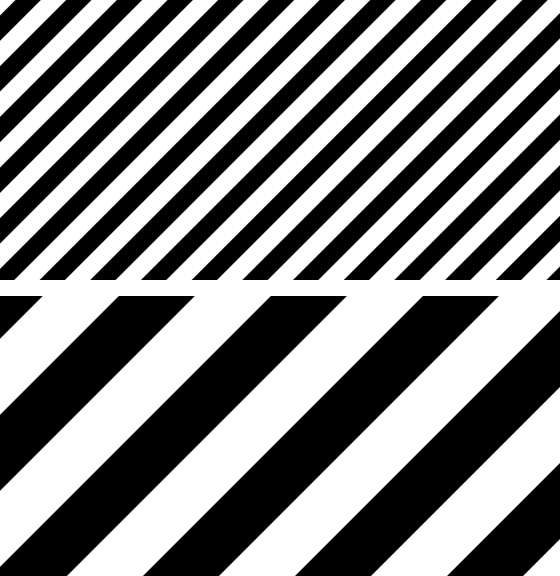
Top, the full canvas; bottom, a detail of the centre.
A WebGL 1 fragment shader for this pattern:

```glsl
precision highp float;
// Even black and white diagonal stripes rising to the right at 45 degrees.
// Each pixel is projected onto the stripe normal, folded into one period,
// and shaded by its signed distance to the nearest dark band's edge.

uniform vec2 u_resolution;

// Lengths are in canvas heights, measured across the stripes.
const float STRIPE_PERIOD = 0.128;
const float DARK_SHARE = 0.5;        // dark part of each period
const float DARK_CENTRE = 0.0711;    // first dark band, from the top left corner
const float EDGE_SOFTNESS = 0.75;    // half width of the edge blend, in pixels
const vec2 STRIPE_NORMAL = vec2(0.70710678, -0.70710678);
const vec2 TOP_LEFT = vec2(0.0, 1.0);
const vec3 DARK_COLOUR = vec3(0.0);
const vec3 LIGHT_COLOUR = vec3(1.0);

// Signed distance to the nearest dark band: negative inside it.
float darkBandDistance(vec2 point) {
  float across = dot(point - TOP_LEFT, STRIPE_NORMAL) - DARK_CENTRE;
  float folded = (fract(across / STRIPE_PERIOD + 0.5) - 0.5) * STRIPE_PERIOD;
  return abs(folded) - 0.5 * DARK_SHARE * STRIPE_PERIOD;
}

void main() {
  vec2 point = gl_FragCoord.xy / u_resolution.y;
  float blend = EDGE_SOFTNESS / u_resolution.y;
  float light = smoothstep(-blend, blend, darkBandDistance(point));
  gl_FragColor = vec4(mix(DARK_COLOUR, LIGHT_COLOUR, light), 1.0);
}
```
